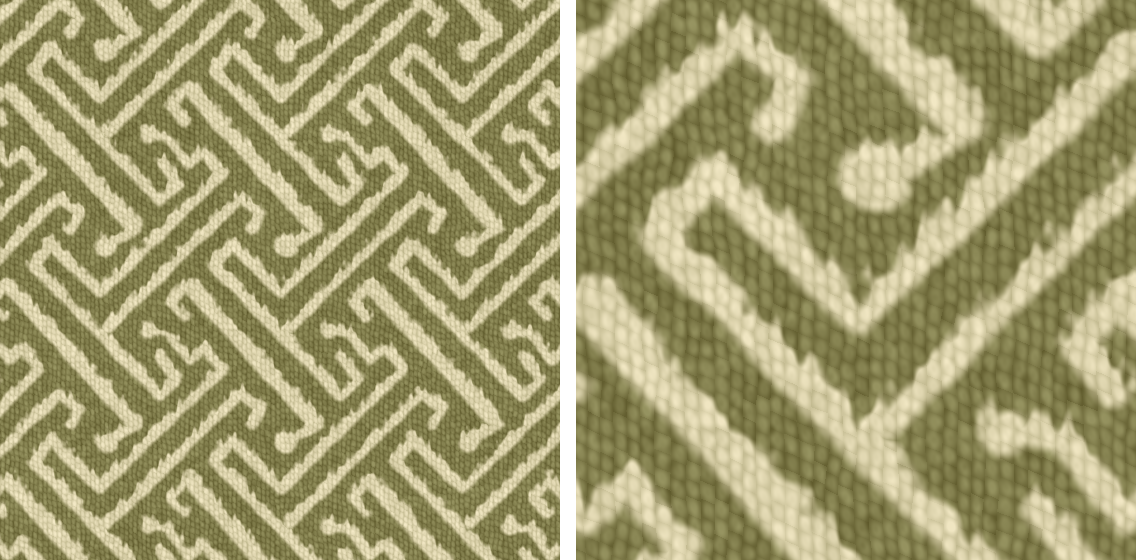
Left: the whole. Right: its middle third, enlarged.
Write a WebGL 2 fragment shader that draws this pattern.

```glsl
#version 300 es
precision highp float;
// Looped-pile carpet: cream diagonal key fret repeated on an olive ground.

uniform vec2 u_resolution;
out vec4 fragColor;

const vec2 PERIOD = vec2(0.3235, 0.3495);   // one fret repeat
const vec2 ORIGIN = vec2(0.505, 0.479);     // inner elbow of one fret
const vec2 MOTIF_CENTER = vec2(0.13, 0.006);
const vec2 TUFTS = vec2(118.0, 94.0);       // pile loops across and up

const vec3 OLIVE_DARK = vec3(0.35, 0.33, 0.15);
const vec3 OLIVE_LIGHT = vec3(0.59, 0.58, 0.38);
const vec3 CREAM_DARK = vec3(0.71, 0.68, 0.51);
const vec3 CREAM_LIGHT = vec3(0.95, 0.91, 0.77);

float hash(vec2 p) {
    vec3 h = fract(p.xyx * vec3(0.1031, 0.1030, 0.0973));
    h += dot(h, h.yzx + 33.33);
    return fract((h.x + h.y) * h.z);
}

float noise(vec2 p) {
    vec2 i = floor(p), f = fract(p);
    f = f * f * (3.0 - 2.0 * f);
    float low = mix(hash(i), hash(i + vec2(1, 0)), f.x);
    float high = mix(hash(i + vec2(0, 1)), hash(i + vec2(1, 1)), f.x);
    return mix(low, high, f.y);
}

float segment(vec2 p, vec2 a, vec2 b) {
    vec2 ap = p - a, ab = b - a;
    return length(ap - ab * clamp(dot(ap, ab) / dot(ab, ab), 0.0, 1.0));
}

float path(vec2 p, vec2 pts[5]) {
    float d = 1.0;
    for (int i = 0; i < 4; i++) d = min(d, segment(p, pts[i], pts[i + 1]));
    return d;
}

// Signed distance to one fret, negative inside its strokes.
float fret(vec2 p) {
    // Rising line with a hooked tip
    float d = path(p, vec2[5](vec2(0.010, -0.065), vec2(0.128, 0.051),
        vec2(0.247, 0.168), vec2(0.284, 0.141), vec2(0.268, 0.113))) - 0.0100;
    // Falling arm with a hooked foot
    d = min(d, path(p, vec2[5](vec2(-0.091, 0.086), vec2(-0.122, 0.047),
        vec2(0.104, -0.185), vec2(0.135, -0.156), vec2(0.107, -0.116))) - 0.0105);
    // Elbow, long rise and curled end
    d = min(d, path(p, vec2[5](vec2(-0.091, 0.086), vec2(-0.003, -0.001),
        vec2(0.214, 0.211), vec2(0.182, 0.250), vec2(0.156, 0.229))) - 0.0100);
    d = min(d, segment(p, vec2(0.156, 0.229), vec2(0.117, 0.277)) - 0.0090);
    d = min(d, segment(p, vec2(0.117, 0.277), vec2(0.083, 0.281)) - 0.0090);
    // Broad falling bar with a small upper hook
    d = min(d, path(p, vec2[5](vec2(0.148, -0.044), vec2(0.124, -0.018),
        vec2(0.154, 0.016), vec2(0.385, -0.237), vec2(0.331, -0.268))) - 0.0095);
    d = min(d, segment(p, vec2(0.160, 0.009), vec2(0.380, -0.232)) - 0.0145);
    // Rounded terminals
    d = min(d, length(p - vec2(0.331, -0.268)) - 0.0200);
    return min(d, length(p - vec2(0.083, 0.281)) - 0.0160);
}

// Nearest fret among the overlapping neighbouring repeats.
float fretField(vec2 p) {
    vec2 q = p - ORIGIN;
    vec2 cell = floor((q - MOTIF_CENTER) / PERIOD + 0.5);
    float d = 1.0;
    for (int y = -1; y <= 1; y++)
        for (int x = -1; x <= 1; x++)
            d = min(d, fret(q - (cell + vec2(x, y)) * PERIOD));
    return d;
}

// Brightness of the pile: rounded loops in staggered columns.
float pileTone(vec2 p) {
    vec2 g = p * TUFTS;
    g.x += 0.5 * (noise(p * 45.0) - 0.5);
    g.y += hash(vec2(floor(g.x), 7.0)) + 0.35 * fract(g.x);
    vec2 f = fract(g) - 0.5;
    float loopShape = 1.0 - smoothstep(0.15, 0.65, length(f * vec2(1.05, 0.85)));
    float yarn = hash(floor(g));
    float fibre = noise(p * vec2(260.0, 190.0));
    return clamp(0.06 + 0.45 * loopShape + 0.24 * yarn + 0.34 * fibre, 0.0, 1.0);
}

void main() {
    vec2 p = gl_FragCoord.xy / u_resolution.y;

    // Ragged outlines: vertical stitch streaks plus a slow wobble
    float stitch = noise(p * vec2(150.0, 75.0) + 11.0) - 0.5;
    float wobble = noise(p * 34.0 + 3.0) - 0.5;
    float d = fretField(p + vec2(0.0, 0.009 * stitch)) + 0.007 * stitch + 0.005 * wobble;
    float cream = 1.0 - smoothstep(-0.0045, 0.0045, d);

    // Shade both yarns by the pile and a faint broad wear
    float tone = pileTone(p) + 0.10 * (noise(p * 9.0) - 0.5);
    vec3 olive = mix(OLIVE_DARK, OLIVE_LIGHT, tone);
    vec3 ivory = mix(CREAM_DARK, CREAM_LIGHT, tone);
    fragColor = vec4(mix(olive, ivory, cream), 1.0);
}
```
